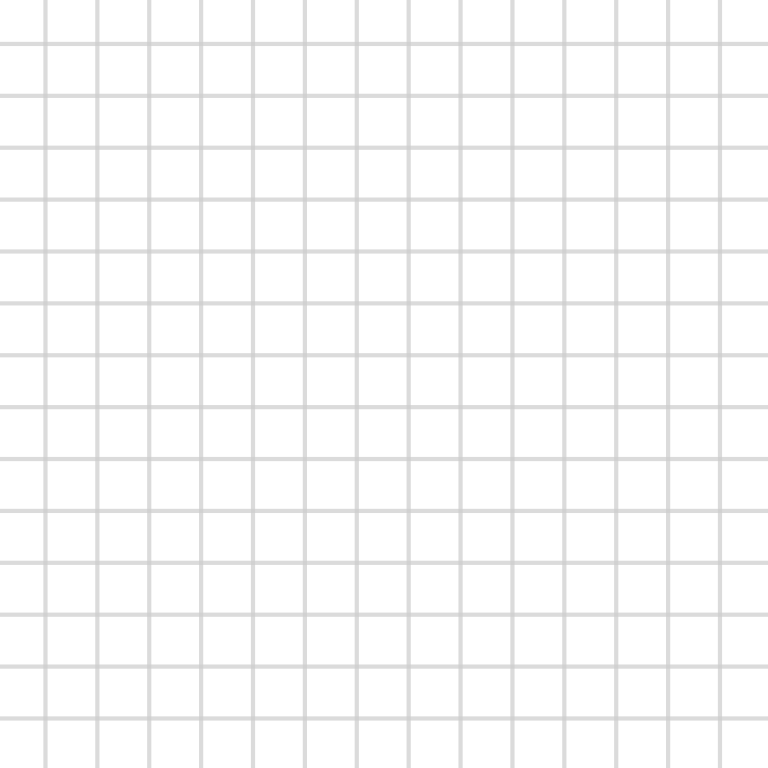
Give the GLSL for this pattern, as a WebGL 1 fragment shader.

```glsl
precision highp float;
// Square grid of translucent grey lines on white, darker where they cross.

uniform vec2 u_resolution;

// Coverage of evenly spaced lines along each axis, smoothed over one pixel.
vec2 lineCoverage(vec2 p, float pitch, float width, float pixel) {
  vec2 distToLine = abs(fract(p / pitch + 0.5) - 0.5) * pitch;
  return clamp((0.5 * width - distToLine) / pixel + 0.5, 0.0, 1.0);
}

void main() {
  float pixel = 1.0 / min(u_resolution.x, u_resolution.y);
  vec2 uv = gl_FragCoord.xy * pixel;

  // Offset places the first line of each direction near the lower left.
  vec2 lines = lineCoverage(uv - vec2(0.0592, 0.0645), 0.06756, 0.0055, pixel);

  // Lay each set of lines over the paper in turn.
  vec3 lineGrey = vec3(0.8);
  vec3 color = mix(vec3(1.0), lineGrey, 0.7 * lines.y);
  color = mix(color, lineGrey, 0.7 * lines.x);

  gl_FragColor = vec4(color, 1.0);
}
```
